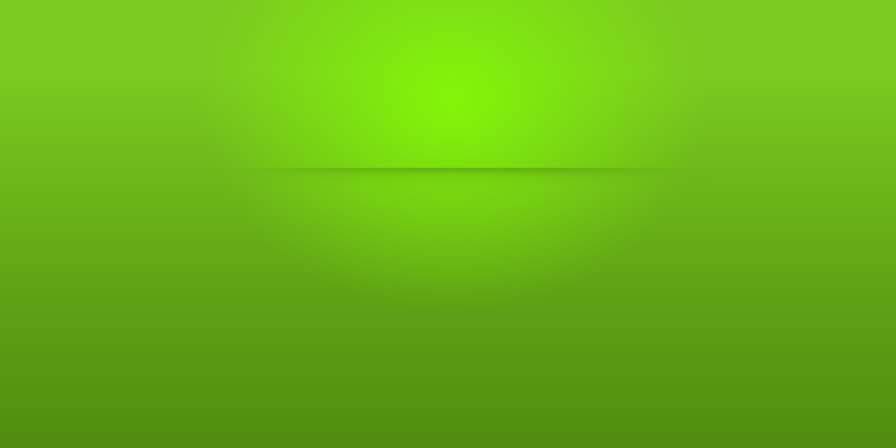
Write a Shadertoy shader that draws this background.

```glsl
// A green backdrop with a soft oval glow and a tapered crease beneath it.
// Three colour stops form the vertical ramp, an elliptical distance shapes the
// glow, and an exponential falloff below the crease gives its shadow.

const vec3 TOP_GREEN    = vec3(0.480, 0.795, 0.125);
const vec3 MIDDLE_GREEN = vec3(0.372, 0.635, 0.080);
const vec3 BOTTOM_GREEN = vec3(0.318, 0.550, 0.055);
const vec3 GLOW_GREEN   = vec3(0.515, 0.965, 0.030);

// Heights and lengths are fractions of the canvas height.
const float RAMP_TOP    = 0.84;
const float RAMP_MIDDLE = 0.34;

const vec2  GLOW_CENTER  = vec2(0.010, 0.780);  // x measured from mid canvas
const vec2  GLOW_RADIUS  = vec2(0.570, 0.480);
const float GLOW_FALLOFF = 1.12;

const float CREASE_HEIGHT     = 0.625;
const float CREASE_CENTER     = 0.035;
const float CREASE_HALF_WIDTH = 0.590;
const float SHADOW_DEPTH      = 0.014;
const float SHADOW_STRENGTH   = 0.23;

vec3 verticalRamp(float y) {
    vec3 lower = mix(BOTTOM_GREEN, MIDDLE_GREEN, clamp(y / RAMP_MIDDLE, 0.0, 1.0));
    float upper = clamp((y - RAMP_MIDDLE) / (RAMP_TOP - RAMP_MIDDLE), 0.0, 1.0);
    return mix(lower, TOP_GREEN, upper);
}

float ovalGlow(vec2 p) {
    float reach = length((p - GLOW_CENTER) / GLOW_RADIUS);
    return pow(max(1.0 - reach, 0.0), GLOW_FALLOFF);
}

float creaseShadow(vec2 p, float pixel) {
    float depth = CREASE_HEIGHT - p.y;
    float below = smoothstep(-pixel, pixel, depth);
    float fade = exp(-max(depth, 0.0) / SHADOW_DEPTH);
    float across = abs(p.x - CREASE_CENTER) / CREASE_HALF_WIDTH;
    float taper = 1.0 - smoothstep(0.15, 1.0, across);
    return SHADOW_STRENGTH * below * fade * taper;
}

void mainImage(out vec4 fragColor, in vec2 fragCoord) {
    float pixel = 1.0 / iResolution.y;
    vec2 p = vec2(fragCoord.x - 0.5 * iResolution.x, fragCoord.y) * pixel;

    // Ramp and glow
    vec3 color = mix(verticalRamp(p.y), GLOW_GREEN, ovalGlow(p));

    // Crease
    color *= 1.0 - creaseShadow(p, pixel);

    fragColor = vec4(color, 1.0);
}
```
